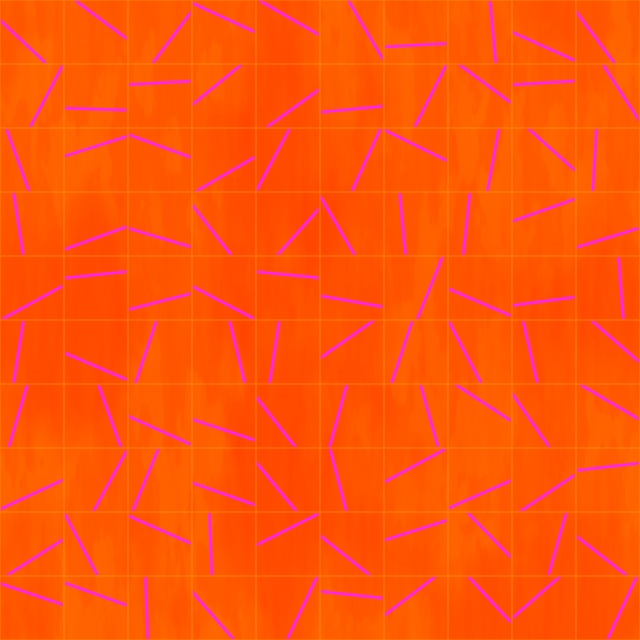
Give the GLSL for this pattern, as a Shadertoy shader.

```glsl
// Ten by ten grid of magenta strokes at random angles on streaky orange paint.
#define CELLS 10.0
#define STROKE_OFFSET 0.205
#define STROKE_HALF 0.0215
#define CELL_MARGIN 0.018
#define GRID_HALF 0.006
#define GRID_ALPHA 0.8
#define SEED 17.0
#define PAINT_DEEP vec3(1.0, 0.265, 0.0)
#define PAINT_LIGHT vec3(1.0, 0.405, 0.0)
#define STROKE_COLOR vec3(1.0, 0.13, 0.98)
#define GRID_COLOR vec3(1.0, 0.62, 0.05)

float hash(vec2 p) {
    vec3 q = fract(vec3(p.xyx) * 0.1031);
    q += dot(q, q.yzx + 33.33);
    return fract((q.x + q.y) * q.z);
}

float noise(vec2 p) {
    vec2 i = floor(p), f = fract(p);
    f = f * f * (3.0 - 2.0 * f);
    return mix(mix(hash(i), hash(i + vec2(1, 0)), f.x),
               mix(hash(i + vec2(0, 1)), hash(i + vec2(1, 1)), f.x), f.y);
}

float fbm(vec2 p) {
    float sum = 0.0, amp = 0.5;
    for (int i = 0; i < 5; i++) {
        sum += amp * noise(p);
        p = p * 2.03 + 19.7;
        amp *= 0.5;
    }
    return sum / 0.96875;
}

// Broad patches, ragged blots and fine brush streaks, all drawn out vertically
vec3 paint(vec2 uv) {
    float broad = fbm(uv * vec2(7.0, 4.0) + 3.0);
    float blots = smoothstep(0.48, 0.56, fbm(uv * vec2(30.0, 9.0) + 41.0));
    float streaks = fbm(uv * vec2(90.0, 10.0) + 73.0);
    float edge = smoothstep(0.1, 0.65, length(uv - 0.5));
    float worn = smoothstep(0.35, 0.65, broad);
    float tone = 0.12 + 0.45 * worn + 0.2 * edge;
    tone += (blots - 0.4) * 0.25 * worn + (streaks - 0.5) * 0.35;
    return mix(PAINT_DEEP, PAINT_LIGHT, clamp(tone, 0.0, 1.0));
}

// Share of a pixel covered by a band centred at distance zero
float bandCoverage(float d, float halfWidth, float px) {
    float overlap = min(d + 0.5 * px, halfWidth) - max(d - 0.5 * px, -halfWidth);
    return clamp(overlap / px, 0.0, 1.0);
}

void mainImage(out vec4 fragColor, in vec2 fragCoord) {
    vec2 uv = fragCoord / iResolution.xy;
    vec2 grid = uv * CELLS;
    vec2 local = fract(grid) - 0.5;
    float px = CELLS / iResolution.y;
    vec3 color = paint(uv);

    // One stroke per cell, at a fixed distance from its centre
    float angle = 6.28319 * hash(floor(grid) + SEED);
    vec2 normal = vec2(cos(angle), sin(angle));
    float strokeDist = abs(dot(local, normal) - STROKE_OFFSET);
    float edgeDist = 0.5 - max(abs(local.x), abs(local.y));
    float inside = clamp((edgeDist - CELL_MARGIN) / px + 0.5, 0.0, 1.0);
    float stroke = 1.0 - smoothstep(-0.75, 0.75, (strokeDist - STROKE_HALF) / px);
    color = mix(color, STROKE_COLOR, stroke * inside);

    // Hairline cell borders
    color = mix(color, GRID_COLOR, GRID_ALPHA * bandCoverage(edgeDist, GRID_HALF, px));
    fragColor = vec4(color, 1.0);
}
```
